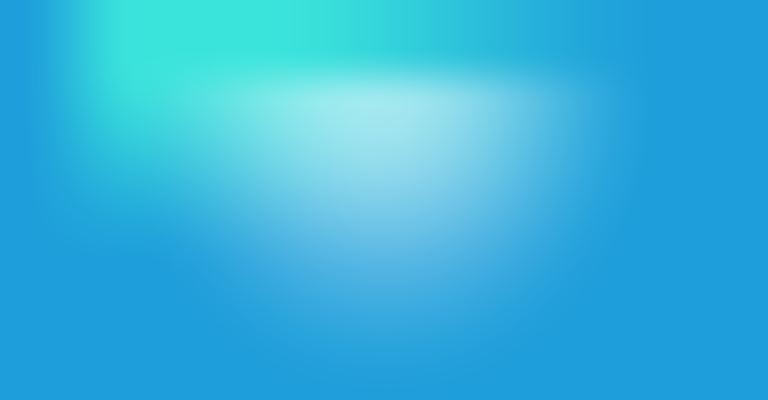
Give the GLSL for this background, as a WebGL 1 fragment shader.

```glsl
precision highp float;
uniform vec2 u_resolution;

#define BASE_BLUE vec3(0.118, 0.620, 0.855)
#define TEAL vec3(0.230, 0.895, 0.860)
#define TEAL_LEFT vec2(0.020, 0.180)
#define TEAL_RIGHT vec2(0.325, 0.885)
#define TEAL_RISE vec2(0.310, 0.875)
#define HAZE_CENTER vec2(0.501, 0.760)
#define HAZE_RADIUS vec2(0.365, 0.780)
#define HAZE_TOP vec2(0.735, 0.885)
#define HAZE_STRENGTH 0.56

// Smooth ramp from 0 to 1 across a span
float ramp(vec2 span, float value) {
  return smoothstep(span.x, span.y, value);
}

// Teal sheet, brightest along the top and fading downward
float tealGlow(vec2 uv) {
  float across = ramp(TEAL_LEFT, uv.x) * (1.0 - ramp(TEAL_RIGHT, uv.x));
  return across * ramp(TEAL_RISE, uv.y);
}

// Elliptical white haze with a soft, level upper edge
float whiteHaze(vec2 uv) {
  float reach = length((uv - HAZE_CENTER) / HAZE_RADIUS);
  float body = 1.0 - smoothstep(0.0, 1.0, reach);
  return HAZE_STRENGTH * body * (1.0 - ramp(HAZE_TOP, uv.y));
}

void main() {
  vec2 uv = gl_FragCoord.xy / u_resolution;
  vec3 color = mix(BASE_BLUE, TEAL, tealGlow(uv));
  color = mix(color, vec3(1.0), whiteHaze(uv));
  gl_FragColor = vec4(color, 1.0);
}
```
